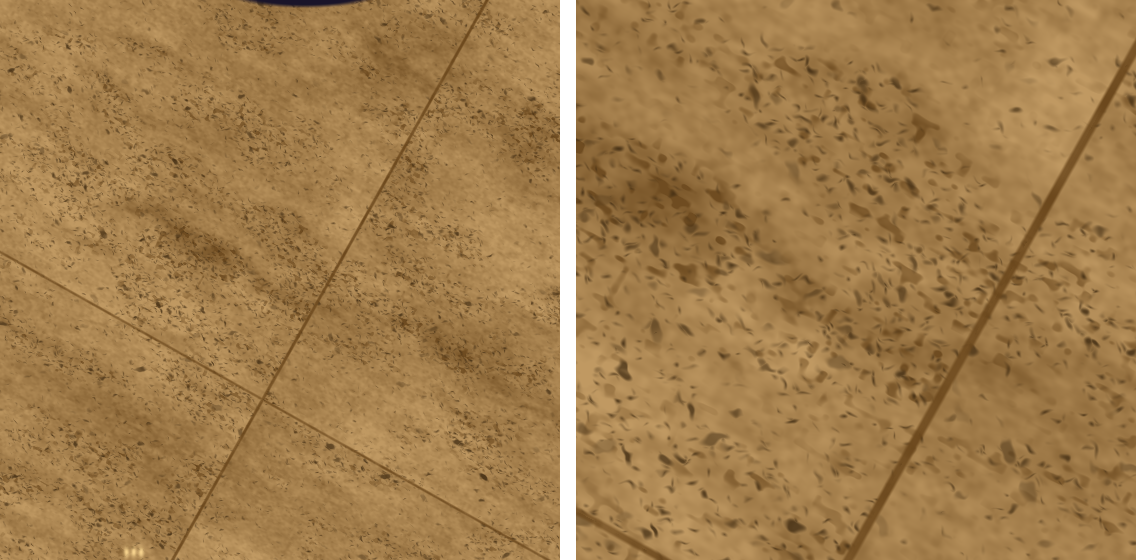
Left: the whole. Right: its middle third, enlarged.
Reproduce this texture procedurally as a WebGL 2 fragment shader.

```glsl
#version 300 es
precision highp float;
// Travertine floor: four large slabs meeting at a tilted cross of thin joints.
// Stone tone is stretched fbm, soft veins and sharp grain; pores are jittered
// ellipses in cells, layered at several sizes and clustered by noise.
uniform vec2 u_resolution;
out vec4 fragColor;

const vec2 CROSSING = vec2(0.469, 0.2865);   // where the joints meet
const vec2 GRAIN_DIR = vec2(0.872, -0.490);  // bedding direction of the stone
const float SLAB_SIZE = 0.96;
const vec2 JOINT_HALF = vec2(0.0026, 0.0021);
const vec3 STONE_DARK = vec3(0.51, 0.37, 0.19);
const vec3 STONE_LIGHT = vec3(0.72, 0.57, 0.36);
const vec3 JOINT_COLOR = vec3(0.42, 0.28, 0.11);
const vec3 PORE_COLOR = vec3(0.25, 0.17, 0.07);
const vec3 RIM_COLOR = vec3(0.10, 0.08, 0.16);
const vec3 GLINT_COLOR = vec3(1.0, 0.86, 0.58);
const float MEAN_TONE = 0.76;
const float GRAIN_STRENGTH = 0.55;
const float STIPPLE_STRENGTH = 0.75;
const int PORE_LAYERS = 5;

// Veins: centre and half extent in slab axes; positive strength darkens.
const int VEIN_COUNT = 8;
const vec4 VEINS[VEIN_COUNT] = vec4[](
  vec4(-0.21, 0.185, 0.22, 0.018), vec4(-0.16, 0.28, 0.20, 0.070),
  vec4(0.30, 0.235, 0.20, 0.022), vec4(-0.10, 0.67, 0.10, 0.050),
  vec4(0.22, 0.64, 0.10, 0.100), vec4(-0.13, -0.16, 0.13, 0.060),
  vec4(0.07, 0.280, 0.09, 0.025), vec4(0.24, 0.467, 0.14, 0.020));
const float VEIN_STRENGTH[VEIN_COUNT] = float[](
  0.50, 0.22, 0.40, 0.48, 0.42, 0.25, -0.28, -0.20);

float hash(vec2 cell, float seed) {
  uvec2 q = uvec2(ivec2(cell)) * uvec2(1597u, 3812u) + uint(seed) * 7919u;
  uint n = (q.x ^ (q.y * 2749u)) * 277803737u;
  n = (n ^ (n >> 15)) * 2246822519u;
  n = (n ^ (n >> 13)) * 3266489917u;
  return float((n ^ (n >> 16)) >> 8) / 16777216.0;
}

float noise(vec2 p, float seed) {
  vec2 i = floor(p), f = fract(p);
  f = f * f * (3.0 - 2.0 * f);
  return mix(mix(hash(i, seed), hash(i + vec2(1, 0), seed), f.x),
             mix(hash(i + vec2(0, 1), seed), hash(i + 1.0, seed), f.x), f.y);
}

float fbm(vec2 p, float seed) {
  float sum = 0.0, amp = 0.52;
  for (int i = 0; i < 5; i++) {
    sum += amp * noise(p, seed + float(i));
    p = p * 2.03 + 3.7;
    amp *= 0.5;
  }
  return sum;
}

// Coverage of scattered ellipses, one candidate per cell.
float pores(vec2 p, float cellSize, float density, float seed, float edge) {
  vec2 q = p / cellSize, home = floor(q);
  float cover = 0.0;
  for (int k = 0; k < 9; k++) {
    vec2 cell = home + vec2(k % 3, k / 3) - 1.0;
    vec2 center = cell + vec2(hash(cell, seed), hash(cell, seed + 1.0));
    float angle = (hash(cell, seed + 2.0) - 0.5) * 1.8;
    vec2 dir = vec2(cos(angle), sin(angle));
    vec2 d = q - center;
    d = vec2(dot(d, dir), dot(d, vec2(-dir.y, dir.x)));
    float size = mix(0.10, 0.32, pow(hash(cell, seed + 3.0), 2.0));
    float thin = mix(1.5, 3.0, hash(cell, seed + 4.0));
    float dist = (length(d * vec2(1.0, thin)) - size) / thin * cellSize;
    float present = smoothstep(-0.06, 0.06, density - hash(cell, seed + 5.0));
    float opacity = mix(0.3, 1.0, hash(cell, seed + 6.0));
    cover = max(cover, present * opacity * (1.0 - smoothstep(-edge, edge, dist)));
  }
  return cover;
}

void main() {
  float pixel = 1.0 / min(u_resolution.x, u_resolution.y);
  vec2 uv = gl_FragCoord.xy * pixel;
  vec2 rel = uv - CROSSING;
  vec2 p = vec2(dot(rel, GRAIN_DIR), dot(rel, vec2(-GRAIN_DIR.y, GRAIN_DIR.x)));
  float seed = 20.0 + floor(200.0 * hash(floor(p / SLAB_SIZE), 3.0));

  // Stone tone: clouds, bedding streaks and soft veins
  vec2 warp = vec2(fbm(p * 9.0, seed + 7.0), fbm(p * 9.0, seed + 17.0)) - 0.5;
  vec2 w = p + 0.06 * warp;
  float tone = MEAN_TONE + 0.8 * (fbm(w * vec2(4.0, 7.0), seed) - 0.5);
  tone += 0.7 * (fbm(w * vec2(10.0, 40.0), seed + 31.0) - 0.5);
  float veining = 0.0;
  for (int i = 0; i < VEIN_COUNT; i++) {
    vec2 d = (w - VEINS[i].xy) / VEINS[i].zw;
    veining += VEIN_STRENGTH[i] * exp(-dot(d, d));
  }
  tone -= veining * (0.4 + 1.2 * noise(w * vec2(30.0, 90.0), seed + 51.0));

  // Crystalline grain and dark stipple gathered where pores cluster
  float cluster = fbm(w * vec2(8.0, 18.0), seed + 61.0) + 0.25 * veining;
  float porous = smoothstep(0.40, 0.75, cluster);
  float grain = 0.5 * noise(p * vec2(90.0, 140.0), 41.0) + 0.5 * noise(p * vec2(190.0, 250.0), 42.0);
  tone += GRAIN_STRENGTH * (grain - 0.5);
  float stipple = 0.35 * noise(p * vec2(70.0, 110.0), 43.0) + 0.65 * noise(p * vec2(150.0, 230.0), 44.0);
  tone -= STIPPLE_STRENGTH * smoothstep(0.60, 0.80, stipple) * (0.15 + 0.85 * porous);
  vec3 color = mix(STONE_DARK, STONE_LIGHT, clamp(tone, -0.35, 1.15));

  // Pores, fine to coarse, with ragged outlines
  float density = 0.05 + 0.60 * porous;
  vec2 ragged = p + 0.004 * (vec2(noise(p * 190.0, 71.0), noise(p * 190.0, 72.0)) - 0.5);
  float edge = max(pixel, 0.0012), cellSize = 0.0075, pitted = 0.0;
  for (int i = 0; i < PORE_LAYERS; i++) {
    pitted = max(pitted, pores(ragged, cellSize, density, seed + 80.0 + 10.0 * float(i), edge));
    cellSize *= 1.42;
    density *= 0.85;
  }
  color = mix(color, PORE_COLOR, 0.85 * pitted);

  // Joints, repeating at the slab size
  vec2 toJoint = abs(p - SLAB_SIZE * round(p / SLAB_SIZE));
  vec2 joint = 1.0 - smoothstep(JOINT_HALF - edge, JOINT_HALF + edge, toJoint);
  float wear = 0.7 + 0.3 * noise(p * 60.0, 91.0);
  color = mix(color, JOINT_COLOR, max(joint.x, 0.85 * joint.y) * wear);

  // Dark rounded rim at the top edge and a small triple glint at the bottom
  float rim = length((uv - vec2(0.545, 1.015)) / vec2(0.135, 0.028));
  color = mix(color, RIM_COLOR, 1.0 - smoothstep(0.8, 1.1, rim));
  for (int i = 0; i < 3; i++) {
    vec2 d = (uv - vec2(0.226 + 0.013 * float(i), 0.014)) / vec2(0.007, 0.013);
    color = mix(color, GLINT_COLOR, 0.9 * exp(-2.0 * dot(d, d)));
  }
  fragColor = vec4(color, 1.0);
}
```
